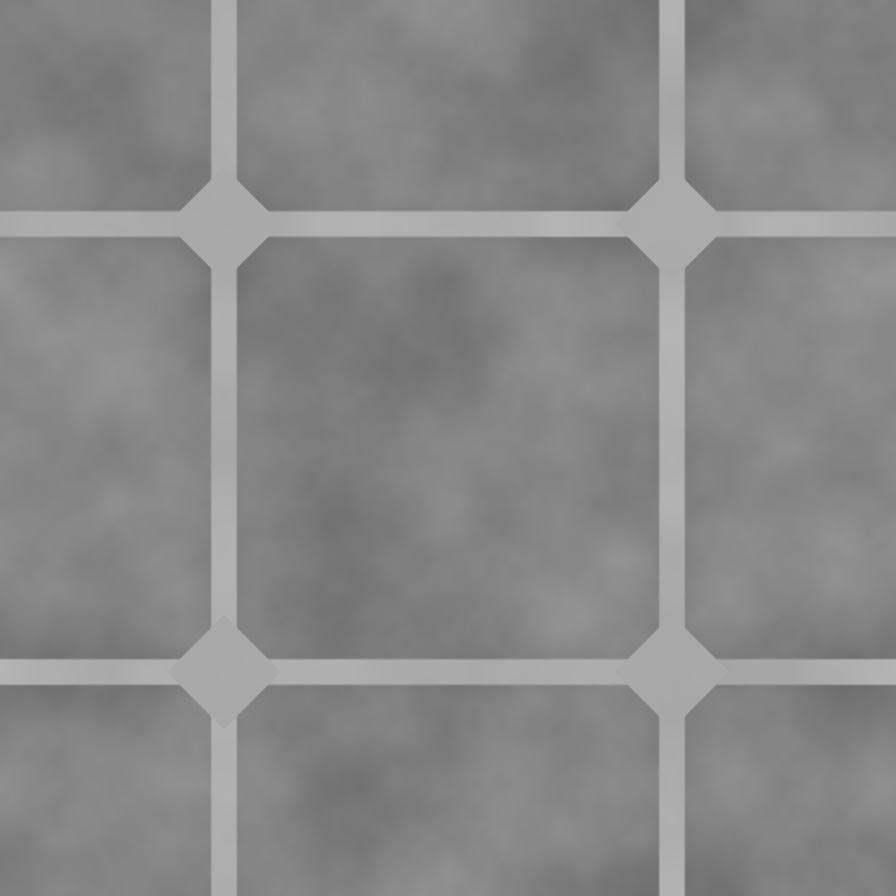
Write a WebGL 1 fragment shader that draws this pattern.

```glsl
precision highp float;
// Two by two large grey stone tiles with pale grout lines and a small
// diamond inset at each crossing. Distances to the grid give the shapes;
// wrapping layered noise clouds the stone and faintly stains the grout.

uniform vec2 u_resolution;

float hash(vec2 p) {
  vec3 q = fract(vec3(p.xyx) * 0.1031);
  q += dot(q, q.yzx + 33.33);
  return fract((q.x + q.y) * q.z);
}

// Smooth lattice noise that wraps every "period" cells
float wrapNoise(vec2 p, float period, float seed) {
  vec2 cell = floor(p);
  vec2 f = fract(p);
  f = f * f * (3.0 - 2.0 * f);
  vec2 a = mod(cell, period) + seed;
  vec2 b = mod(cell + 1.0, period) + seed;
  return mix(mix(hash(a), hash(vec2(b.x, a.y)), f.x),
             mix(hash(vec2(a.x, b.y)), hash(b), f.x), f.y);
}

float clouds(vec2 uv, float period, float seed) {
  float sum = 0.0;
  float weight = 0.5;
  for (int i = 0; i < 5; i++) {
    sum += weight * wrapNoise(uv * period, period, seed);
    period *= 2.0;
    weight *= 0.5;
    seed += 17.0;
  }
  return sum / 0.96875;
}

void main() {
  vec2 uv = gl_FragCoord.xy / u_resolution;
  float pixel = 1.0 / min(u_resolution.x, u_resolution.y);

  // Offset from the nearest grout crossing, in canvas units
  vec2 d = abs(fract(uv * 2.0) - 0.5) * 0.5;
  float lineDist = min(d.x, d.y) - 0.0143;
  float diamondDist = (d.x + d.y - 0.0638) * 0.7071;

  // Cloudy stone, slightly darker beside the joints
  float stone = 0.507 + 0.2 * (clouds(uv, 8.0, 3.0) - 0.5);
  stone -= 0.018 * exp(-max(lineDist, 0.0) / 0.018);

  // Grout and inset share a pale tone; the inset is cleaner
  float grout = 0.68 + 0.1 * (clouds(uv, 8.0, 41.0) - 0.5);
  float inset = 0.664 + 0.03 * (clouds(uv, 8.0, 73.0) - 0.5);

  float soft = max(0.0018, 0.75 * pixel);
  float edge = 0.75 * pixel;
  float shade = mix(stone, grout, 1.0 - smoothstep(-soft, soft, lineDist));
  shade = mix(shade, inset, 1.0 - smoothstep(-edge, edge, diamondDist));
  gl_FragColor = vec4(vec3(shade), 1.0);
}
```
